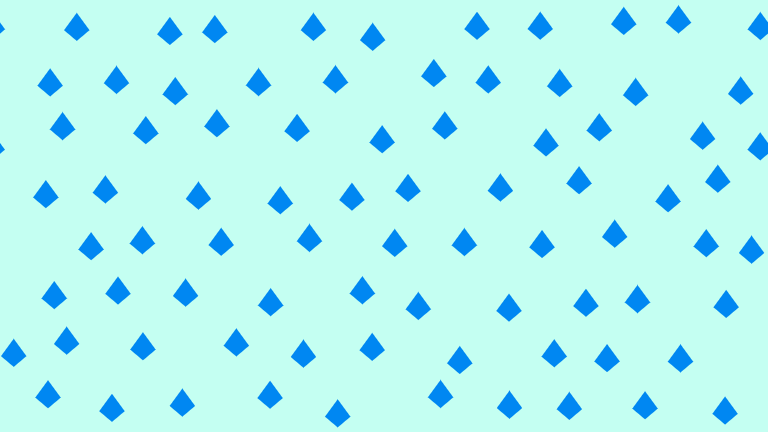
This pattern is drawn by a WebGL 1 fragment shader. Its source:

```glsl
precision highp float;
// Scattered blue kite-shaped drops on pale mint, tiling in both directions.

uniform vec2 u_resolution;

// Two random values in 0..1 for a cell, without sine.
vec2 hash22(vec2 cell) {
  vec3 q = fract(cell.xyx * vec3(0.1031, 0.1030, 0.0973));
  q += dot(q, q.yzx + 33.33);
  return fract((q.xx + q.yz) * q.zy);
}

// Signed distance to a kite whose side corners lie at height zero.
float kite(vec2 p, float halfWidth, float rise, float drop) {
  p.x = abs(p.x) - halfWidth;
  float upper = dot(p, normalize(vec2(rise, halfWidth)));
  float lower = dot(p, normalize(vec2(drop, -halfWidth)));
  return max(upper, lower);
}

void main() {
  vec2 uv = gl_FragCoord.xy / u_resolution;
  float aspect = u_resolution.x / u_resolution.y;

  // Staggered grid: an even number of rows keeps the half-cell shift seamless.
  vec2 cells = vec2(10.0, 8.0);
  vec2 grid = uv * cells;
  grid.x += 0.5 * mod(floor(grid.y), 2.0);
  vec2 cell = mod(floor(grid), cells);

  // The jitter keeps each drop whole inside its own cell.
  vec2 jitter = (hash22(cell + 17.0) - 0.5) * vec2(0.48, 0.44);
  vec2 local = (fract(grid) - 0.5 - jitter) / cells * vec2(aspect, 1.0);

  // Lengths are fractions of the canvas height; the shift centres the kite.
  float dist = kite(local + vec2(0.0, 0.0077), 0.0295, 0.0403, 0.0249);
  float coverage = clamp(0.5 - dist * u_resolution.y, 0.0, 1.0);

  vec3 mint = vec3(0.77, 1.0, 0.95);
  vec3 blue = vec3(0.0, 0.53, 0.95);
  gl_FragColor = vec4(mix(mint, blue, coverage), 1.0);
}
```
